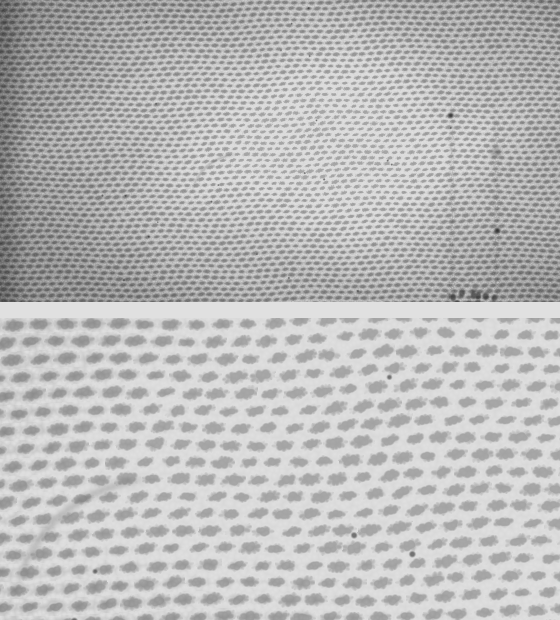
Top: the whole. Bottom: its middle third, enlarged.
Write a Shadertoy shader that draws this texture.

```glsl
// Pale woven canvas with staggered shadow gaps, a soft central light and small stains.

const vec2  WEAVE_COUNT   = vec2(64.0, 52.0);   // gaps across, rows down
const vec2  GAP_RADIUS    = vec2(0.33, 0.27);   // in weave cells
const float GAP_DEPTH     = 0.25;
const float THREAD_RELIEF = 0.11;
const float GRAIN_SCALE   = 170.0;              // grains per canvas height
const float GRAIN_DEPTH   = 0.13;
const vec2  LIGHT_CENTER  = vec2(0.58, 0.52);
const float LIGHT_PEAK    = 0.97;
const float LIGHT_FALLOFF = 0.62;
const float LIGHT_LIMIT   = 0.86;
const vec3  CLOTH_TINT    = vec3(1.0);
const float STAIN_TONE    = 0.17;
const int   SPECK_COUNT   = 22;

float hash(vec2 p) {
    vec3 q = fract(vec3(p.xyx) * 0.1031);
    q += dot(q, q.yzx + 33.33);
    return fract((q.x + q.y) * q.z);
}

vec2 hash2(vec2 p) {
    return vec2(hash(p), hash(p + 71.7));
}

// Distance to the nearest scattered cell point
float cellular(vec2 p) {
    vec2 cell = floor(p);
    float nearest = 2.0;
    for (int y = -1; y <= 1; y++)
    for (int x = -1; x <= 1; x++) {
        vec2 c = cell + vec2(x, y);
        nearest = min(nearest, length(c + hash2(c) - p));
    }
    return nearest;
}

// Soft disc: 1 inside, 0 outside
float disc(vec2 p, vec2 center, float radius, float blur) {
    return 1.0 - smoothstep(radius - blur, radius + blur, length(p - center));
}

// x: shadow gap, y: rounded thread relief
vec2 weave(vec2 uv, float rough) {
    vec2 g = uv * WEAVE_COUNT;
    g.y += 0.45 * sin(uv.x * 5.0 + 0.6) + 0.13 * sin(uv.x * 31.0 + uv.y * 9.0);
    g.x += 0.30 * sin(uv.y * 7.0) + 0.12 * sin(uv.y * 43.0 + uv.x * 6.0);
    float row = floor(g.y);
    g.x += 0.5 * mod(row, 2.0) + 0.22 * (hash(vec2(row, 5.0)) - 0.5);
    vec2 id = vec2(floor(g.x), row);
    vec2 q = fract(g) - 0.5;
    vec2 relief = cos(6.2831853 * q);

    // Each gap is shifted, tilted and resized a little
    vec2 jitter = hash2(id + 13.0) - 0.5;
    q -= jitter * vec2(0.14, 0.10);
    q.y -= q.x * (0.16 + 0.3 * jitter.x);
    float size = 0.88 + 0.34 * hash(id + 40.0);
    float d = length(q / (GAP_RADIUS * size)) - 1.0 + 0.7 * (rough - 0.45);
    float blur = 0.32 + 0.8 * WEAVE_COUNT.y / iResolution.y;
    float gap = 1.0 - smoothstep(-blur, blur, d);
    return vec2(gap, -0.6 * relief.y - 0.4 * relief.x);
}

// Central glow that dims to the edges, most of all at the left
float lighting(vec2 uv) {
    float r = length((uv - LIGHT_CENTER) * vec2(1.0, 0.87));
    float light = LIGHT_PEAK - LIGHT_FALLOFF * r;
    light += 0.015 * sin(uv.x * 17.0 + 3.0 * sin(uv.y * 6.0));
    return light * mix(0.78, 1.0, smoothstep(-0.01, 0.06, uv.x));
}

// Dark spots, smudges and scattered specks
float stains(vec2 p, float rough) {
    float px = 1.0 / iResolution.y;
    float s = 0.85 * disc(p, vec2(1.493, 0.618), 0.008, 0.004 + px);
    s = max(s, 0.9 * disc(p, vec2(1.647, 0.237), 0.008, 0.004 + px));
    s = max(s, 0.28 * disc(p, vec2(1.643, 0.495), 0.017, 0.012));

    float blotch = 1.0 - smoothstep(0.2, 0.55, cellular(p * vec2(38.0, 30.0)));
    float band = smoothstep(1.47, 1.50, p.x) * (1.0 - smoothstep(1.63, 1.66, p.x));
    s = max(s, 0.65 * blotch * band * (1.0 - smoothstep(0.025, 0.055, p.y)));

    // Faint vertical streaks below and above the spots
    float streak = exp(-pow((p.x - 1.497) / 0.010, 2.0))
                 + exp(-pow((p.x - 1.645) / 0.010, 2.0));
    s = max(s, 0.22 * streak * rough * (1.0 - smoothstep(0.5, 0.72, p.y)));

    for (int i = 0; i < SPECK_COUNT; i++) {
        vec2 h = hash2(vec2(float(i), 9.0));
        float radius = 0.002 + 0.0015 * hash(vec2(float(i), 3.0));
        s = max(s, 0.6 * disc(p, vec2(0.3 + 1.2 * h.x, h.y), radius, 0.5 * px + 0.001));
    }

    // Curved crease
    float arc = exp(-pow((length(p - vec2(0.79, 0.33)) - 0.158) / 0.005, 2.0));
    arc *= smoothstep(0.35, 0.42, p.y) * (1.0 - smoothstep(0.74, 0.80, p.x));
    return max(s, 0.17 * arc);
}

void mainImage(out vec4 fragColor, in vec2 fragCoord) {
    vec2 uv = fragCoord / iResolution.xy;
    vec2 p = fragCoord / iResolution.y;
    float rough = cellular(p * GRAIN_SCALE);

    vec2 cloth = weave(uv, rough);
    float light = lighting(uv);
    float glare = smoothstep(0.62, 0.9, light);
    float tone = light * (1.0 + THREAD_RELIEF * (1.0 - 0.6 * glare) * cloth.y);
    tone += GRAIN_DEPTH * (1.0 - 0.5 * glare) * (0.45 - rough);
    tone = min(tone, LIGHT_LIMIT + 0.03 * (0.5 - rough));   // overexposed centre
    tone *= 1.0 - GAP_DEPTH * cloth.x;
    tone = mix(tone, STAIN_TONE, stains(p, rough));
    fragColor = vec4(CLOTH_TINT * clamp(tone, 0.0, 1.0), 1.0);
}
```
